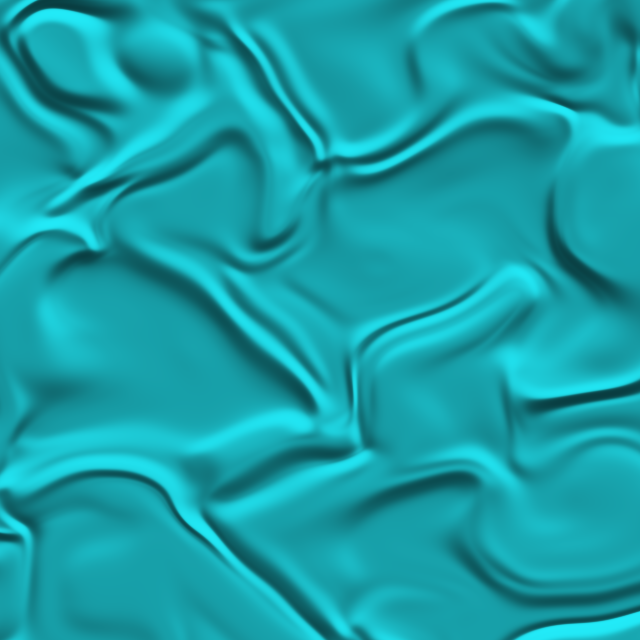
Reproduce this texture procedurally as a Shadertoy shader.

```glsl
// Draws turquoise satin with soft, irregular folds lit from above.

#define FOLD_SCALE vec2(4.1, 4.9)   // noise cells across the canvas
#define WARP 0.86                   // strength of each cloth distortion
#define WARP_STEPS 4                // more steps give sharper creases
#define RELIEF 0.47                 // slope to brightness
#define MID_TONE 0.663              // brightness of flat cloth
#define GLOSS_LIMIT 0.32            // largest rise above the mid tone
#define SHADE_LIMIT 0.44            // largest fall below the mid tone
#define LIGHT_DIR vec2(0.3, 0.954)
#define SLOPE_STEP 0.002            // half width of the slope sample
#define SATIN vec3(0.138, 0.945, 1.0)

// Random unit vector for a lattice point
vec2 latticeGradient(vec2 cell) {
    uvec2 k = uvec2(ivec2(cell) + 4096);
    uint h = k.x * 73856093u ^ k.y * 19349663u;
    h = (h ^ (h >> 15)) * 2246822519u;
    h = (h ^ (h >> 13)) * 3266489917u;
    h ^= h >> 16;
    float angle = float(h & 65535u) / 65536.0 * 6.28319;
    return vec2(cos(angle), sin(angle));
}

// Gradient noise with a quintic fade, so that its slope is smooth too
float gradientNoise(vec2 p) {
    vec2 cell = floor(p);
    vec2 f = p - cell;
    vec2 fade = f * f * f * (f * (f * 6.0 - 15.0) + 10.0);
    vec2 right = vec2(1.0, 0.0);
    vec2 up = vec2(0.0, 1.0);
    float a = dot(latticeGradient(cell), f);
    float b = dot(latticeGradient(cell + right), f - right);
    float c = dot(latticeGradient(cell + up), f - up);
    float d = dot(latticeGradient(cell + 1.0), f - 1.0);
    return mix(mix(a, b, fade.x), mix(c, d, fade.x), fade.y);
}

// Cloth height: smooth noise whose domain is pushed into creases
float clothHeight(vec2 uv) {
    vec2 p = uv * FOLD_SCALE;
    for (int i = 0; i < WARP_STEPS; i++) {
        vec2 shift = vec2(17.3, 41.7) * float(i + 1);
        p += WARP * vec2(gradientNoise(p + shift),
                         gradientNoise(p - shift.yx));
    }
    return gradientNoise(p + 5.4);
}

void mainImage(out vec4 fragColor, in vec2 fragCoord) {
    vec2 uv = fragCoord / iResolution.y;

    // Slope along the light direction
    vec2 offset = LIGHT_DIR * SLOPE_STEP;
    float rise = clothHeight(uv - offset) - clothHeight(uv + offset);
    float slope = rise / (2.0 * SLOPE_STEP * length(FOLD_SCALE));

    // Soft limits for highlights and shadows
    float light = slope * RELIEF * 0.32;
    float limit = light > 0.0 ? GLOSS_LIMIT : SHADE_LIMIT;
    light /= sqrt(1.0 + light * light / (limit * limit));

    fragColor = vec4(SATIN * (MID_TONE + light), 1.0);
}
```
